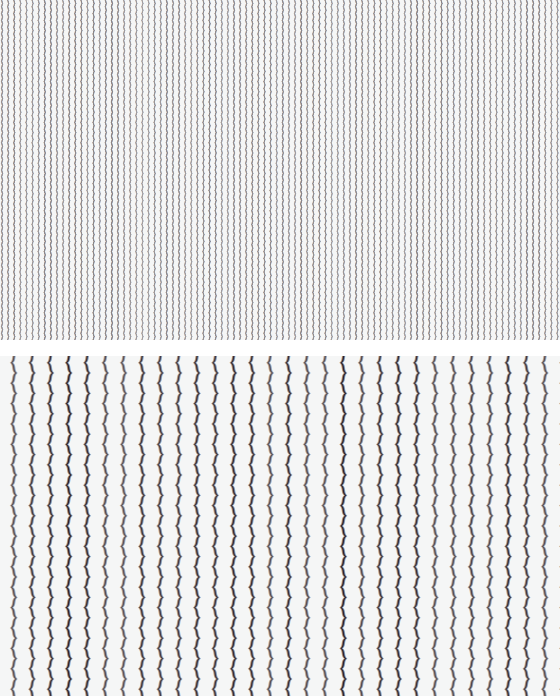
Top: the whole. Bottom: its middle third, enlarged.
Write a Shadertoy shader that draws this pattern.

```glsl
// Thin vertical chains of curly braces on a pale ground, in even columns.
// Each brace is a curve with two exponential cusps, softened by exact box
// coverage; red and blue are offset slightly and ink varies by column.

const vec2 REPEATS = vec2(91.75, 50.0);   // columns across, braces down
const float FIRST_COLUMN = 0.335;         // centre of first line, in columns
const float STROKE = 0.105;               // line width, in columns
const float SOFTNESS = 0.07;              // edge blur, in columns
const float SWING = 0.13;                 // reach of the cusps, in columns
const float SHARPNESS = 12.0;
const float FRINGE = 0.012;               // colour offset, in columns
const float INK_VARIATION = 0.28;
const int TAPS = 4;

const vec3 PAPER = vec3(0.962, 0.964, 0.965);
const vec3 INK = vec3(0.12, 0.08, 0.10);

float hash(float n) {
    return fract(sin(n * 12.9898) * 43758.5);
}

// Sideways offset of a brace: point to the right, ends curled to the left.
float braceCurve(float y, float swing, float sharpness) {
    float t = abs(fract(y) - 0.5);
    return swing * (exp(-sharpness * t) - exp(-sharpness * (0.5 - t)));
}

// Share of a box, centred at distance d, that the stroke covers.
float strokeCoverage(float d, float width, float box) {
    float right = min(d + 0.5 * box, 0.5 * width);
    float left = max(d - 0.5 * box, -0.5 * width);
    return max(right - left, 0.0) / box;
}

// Coverage of the nearest column's line, with its own ink strength.
float chain(vec2 cell, float width, float box) {
    float x = cell.x - FIRST_COLUMN - braceCurve(cell.y, SWING, SHARPNESS);
    float column = floor(x + 0.5);
    float strength = 1.0 + INK_VARIATION * (hash(column + 3.0) - 0.5);
    return strength * strokeCoverage(x - column, width, box);
}

void mainImage(out vec4 fragColor, in vec2 fragCoord) {
    vec2 cell = fragCoord / iResolution.xy * REPEATS;
    vec2 pixel = REPEATS / iResolution.xy;
    float box = pixel.x + SOFTNESS;
    vec3 cover = vec3(0.0);

    // Average along the pixel height to smooth the cusps.
    for (int i = 0; i < TAPS; i++) {
        float dy = ((float(i) + 0.5) / float(TAPS) - 0.5) * pixel.y;
        vec2 p = cell + vec2(0.0, dy);
        cover += vec3(chain(p - vec2(FRINGE, 0.0), STROKE, box),
                      chain(p, STROKE, box),
                      chain(p + vec2(FRINGE, 0.0), STROKE, box));
    }

    cover = min(cover / float(TAPS), 1.0);
    fragColor = vec4(mix(PAPER, INK, cover), 1.0);
}
```
